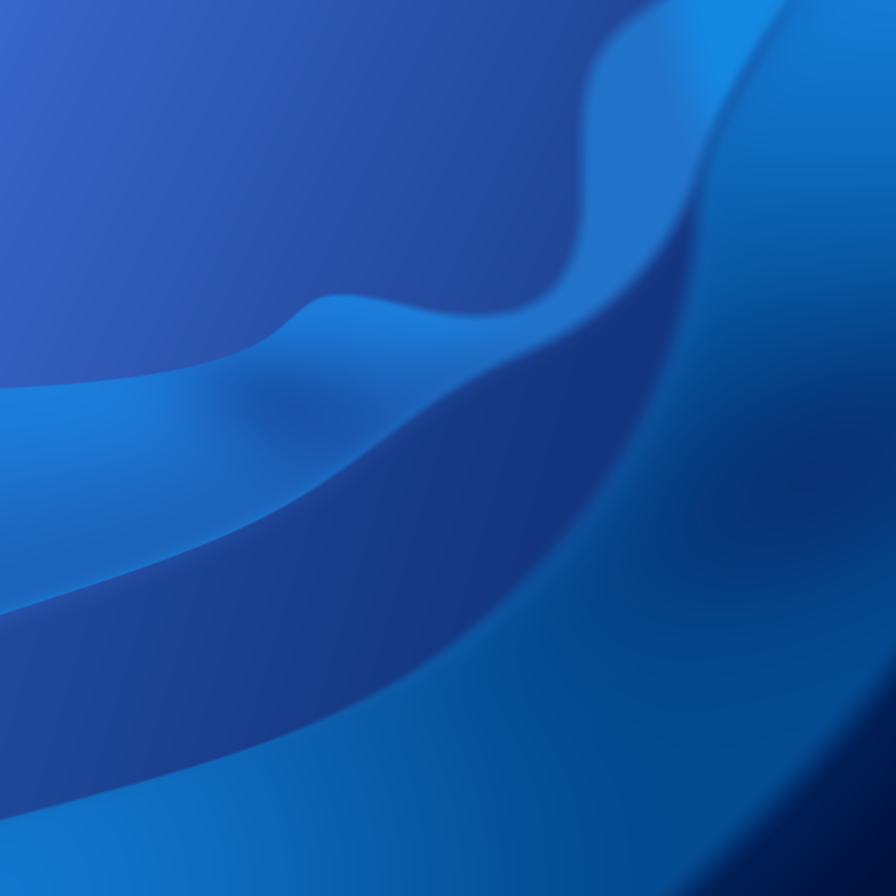
A Shadertoy shader for this background:

```glsl
// Draws soft blue silk ribbons sweeping diagonally over a deep blue gradient.

const int SEGMENTS = 18;

vec2 bezier(vec2 a, vec2 b, vec2 c, vec2 d, float t) {
    float s = 1.0 - t;
    return s * s * s * a + 3.0 * s * t * (s * b + t * c) + t * t * t * d;
}

// Signed distance to a cubic curve, positive on its left side.
float curveDistance(vec2 p, vec2 a, vec2 b, vec2 c, vec2 d) {
    float best = 1e3;
    float side = 1.0;
    vec2 start = a;
    for (int i = 1; i <= SEGMENTS; i++) {
        vec2 end = bezier(a, b, c, d, float(i) / float(SEGMENTS));
        vec2 along = end - start;
        vec2 offset = p - start;
        float h = clamp(dot(offset, along) / dot(along, along), 0.0, 1.0);
        float dist = length(offset - along * h);
        if (dist < best) {
            best = dist;
            side = along.x * offset.y - along.y * offset.x < 0.0 ? -1.0 : 1.0;
        }
        start = end;
    }
    return best * side;
}

float nearest(float a, float b) {
    return abs(a) < abs(b) ? a : b;
}

float ribbonTop(vec2 p) {
    vec2 rise = vec2(0.28, 0.613), crest = vec2(0.378, 0.671);
    vec2 dip = vec2(0.534, 0.647), wall = vec2(0.65, 0.785);
    float d = curveDistance(p, vec2(-0.026, 0.565), vec2(0.117, 0.572), vec2(0.215, 0.583), rise);
    d = nearest(d, curveDistance(p, rise, vec2(0.326, 0.634), vec2(0.336, 0.671), crest));
    d = nearest(d, curveDistance(p, crest, vec2(0.43, 0.671), vec2(0.475, 0.646), dip));
    d = nearest(d, curveDistance(p, dip, vec2(0.612, 0.648), vec2(0.65, 0.694), wall));
    return nearest(d, curveDistance(p, wall, vec2(0.65, 0.922), vec2(0.645, 0.948), vec2(0.768, 1.02)));
}

float ribbonBottom(vec2 p) {
    vec2 bend = vec2(0.352, 0.456), neck = vec2(0.586, 0.607), tip = vec2(0.781, 0.811);
    float d = curveDistance(p, vec2(-0.026, 0.305), vec2(0.117, 0.353), vec2(0.247, 0.388), bend);
    d = nearest(d, curveDistance(p, bend, vec2(0.443, 0.516), vec2(0.482, 0.562), neck));
    d = nearest(d, curveDistance(p, neck, vec2(0.69, 0.651), vec2(0.749, 0.72), tip));
    return nearest(d, curveDistance(p, tip, vec2(0.814, 0.902), vec2(0.859, 0.974), vec2(0.938, 1.052)));
}

float sheetEdge(vec2 p) {
    vec2 bend = vec2(0.456, 0.247), tip = vec2(0.779, 0.779);
    float d = curveDistance(p, vec2(-0.026, 0.078), vec2(0.169, 0.13), vec2(0.326, 0.167), bend);
    d = nearest(d, curveDistance(p, bend, vec2(0.625, 0.353), vec2(0.775, 0.544), tip));
    return nearest(d, curveDistance(p, tip, vec2(0.78, 0.844), vec2(0.833, 0.922), vec2(0.898, 1.033)));
}

float cornerEdge(vec2 p) {
    return curveDistance(p, vec2(0.742, -0.016), vec2(0.833, 0.069), vec2(0.938, 0.167), vec2(1.029, 0.297));
}

// Tilted soft spot with separate spreads along its two axes.
float softSpot(vec2 p, vec2 center, vec2 spread, float angle) {
    vec2 q = p - center;
    float c = cos(angle), s = sin(angle);
    q = vec2(c * q.x + s * q.y, c * q.y - s * q.x) / spread;
    return exp(-dot(q, q));
}

float cover(float d, float blur) {
    return smoothstep(-blur, blur, d);
}

vec3 backdropColor(vec2 p) {
    float t = 1.2 * p.x + 0.55 * (1.0 - p.y);
    return mix(vec3(0.22, 0.40, 0.79), vec3(0.11, 0.26, 0.57), clamp(t, 0.0, 1.0));
}

vec3 hollowColor(vec2 p) {
    float t = smoothstep(-0.1, 0.65, p.x - 0.3 * (p.y - 0.3));
    return mix(vec3(0.12, 0.29, 0.61), vec3(0.075, 0.21, 0.50), t);
}

vec3 ribbonColor(vec2 p, float below, float above) {
    float depth = below / max(below + above, 0.001);
    vec3 color = mix(vec3(0.11, 0.49, 0.86), vec3(0.11, 0.39, 0.73), smoothstep(0.0, 0.9, depth));
    color = mix(color, vec3(0.13, 0.45, 0.79), smoothstep(0.45, 0.65, p.x));
    float shade = softSpot(p, vec2(0.32, 0.55), vec2(0.12, 0.065), -0.3);
    color = mix(color, vec3(0.09, 0.29, 0.62), 0.75 * shade);
    float fold = cover(p.x - 0.75 - 0.23 * (1.0 - p.y), 0.035) * smoothstep(0.78, 0.92, p.y);
    return mix(color, vec3(0.08, 0.53, 0.88), fold);
}

vec3 sheetColor(vec2 p) {
    vec3 bright = vec3(0.075, 0.48, 0.83);
    vec3 color = mix(vec3(0.01, 0.29, 0.56), bright, 0.92 * smoothstep(0.8, -0.05, length(p)));
    color = mix(color, bright, smoothstep(0.5, 1.05, p.y));
    float shade = softSpot(p, vec2(0.91, 0.47), vec2(0.25, 0.13), 0.45);
    return mix(color, vec3(0.035, 0.18, 0.44), 0.85 * shade);
}

void mainImage(out vec4 fragColor, in vec2 fragCoord) {
    vec2 p = fragCoord / iResolution.xy;
    float pixel = 1.0 / min(iResolution.x, iResolution.y);
    float focus = smoothstep(0.25, 0.72, p.x);
    float blur = pixel + mix(0.0005, 0.012, focus);
    float top = -ribbonTop(p), bottom = ribbonBottom(p);
    float sheet = -sheetEdge(p), corner = -cornerEdge(p);

    // Backdrop and the dark hollow under the ribbon
    vec3 color = mix(hollowColor(p), backdropColor(p), cover(bottom, 0.03));

    // Ribbon with a thin lit hem
    vec3 silk = ribbonColor(p, max(top, 0.0), max(bottom, 0.0));
    float hem = exp(-abs(bottom) / 0.006) * (1.0 - focus);
    silk = mix(silk, vec3(0.10, 0.50, 0.86), 0.6 * hem);
    color = mix(color, silk, cover(top, blur) * cover(bottom, blur));

    // Front sheet with a rim that widens out of focus
    float rim = exp(-abs(sheet) / mix(0.004, 0.022, focus));
    vec3 cloth = mix(sheetColor(p), vec3(0.07, 0.39, 0.71), 0.6 * rim);
    color = mix(color, cloth, cover(sheet, blur * 1.3));

    // Shadowed corner
    vec3 shadow = mix(vec3(0.0, 0.12, 0.34), vec3(0.0, 0.07, 0.25), smoothstep(0.0, 0.15, corner));
    color = mix(color, shadow, cover(corner, 0.025));
    fragColor = vec4(color, 1.0);
}
```
